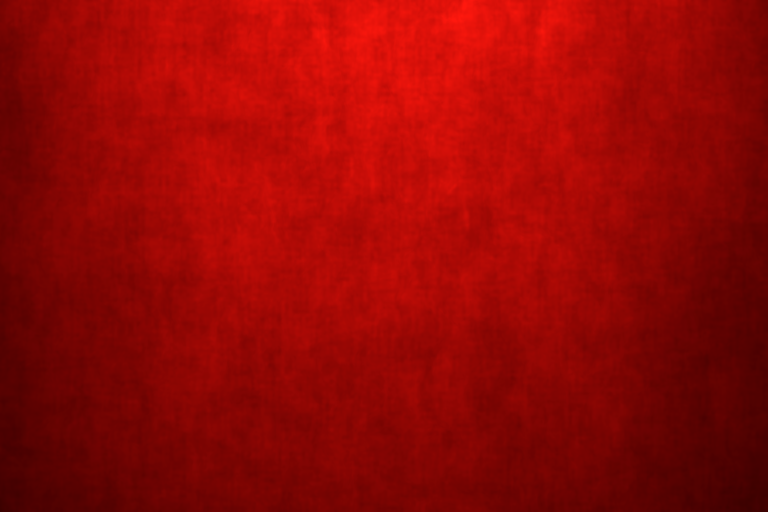
Reproduce this texture procedurally as a Shadertoy shader.

```glsl
// Worn crimson plaster: a tall glow falling from the top centre into dark edges,
// stained by soft elongated blots and textured with layered value noise:
// cloudy mottling, vertical runs, a fine woven grain and faint pale scuffs.

float hash21(vec2 p) {
    vec3 q = fract(vec3(p.xyx) * 0.1031);
    q += dot(q, q.yzx + 33.33);
    return fract((q.x + q.y) * q.z);
}

float valueNoise(vec2 p) {
    vec2 cell = floor(p);
    vec2 f = fract(p);
    f = f * f * (3.0 - 2.0 * f);
    float low = mix(hash21(cell), hash21(cell + vec2(1, 0)), f.x);
    float high = mix(hash21(cell + vec2(0, 1)), hash21(cell + vec2(1, 1)), f.x);
    return mix(low, high, f.y);
}

// Fractal sum, centred on zero.
float fbm(vec2 p, int octaves, float gain) {
    float sum = 0.0, amplitude = 0.5;
    for (int i = 0; i < octaves; i++) {
        sum += amplitude * (valueNoise(p) - 0.5);
        p = mat2(1.6, 1.2, -1.2, 1.6) * p + 17.3;
        amplitude *= gain;
    }
    return sum;
}

// Vertical falloff times a horizontal vignette.
float glow(vec2 uv) {
    float fall = 0.46 + 0.58 * uv.y - 0.17 * uv.y * uv.y;
    float side = uv.x - 0.5;
    return fall * (1.0 - 1.85 * side * side);
}

float blot(vec2 uv, vec2 centre, vec2 radius) {
    vec2 d = (uv - centre) / radius;
    return exp(-dot(d, d));
}

// Signed stains: positive lightens, negative darkens.
float stains(vec2 uv) {
    float s = 0.0;
    s -= 0.13 * blot(uv, vec2(0.815, 0.84), vec2(0.025, 0.13));
    s -= 0.10 * blot(uv, vec2(0.31, 0.74), vec2(0.06, 0.05));
    s -= 0.13 * blot(uv, vec2(0.645, 0.27), vec2(0.025, 0.16));
    s -= 0.09 * blot(uv, vec2(0.56, 0.33), vec2(0.06, 0.05));
    s -= 0.09 * blot(uv, vec2(0.61, 0.56), vec2(0.025, 0.06));
    s -= 0.08 * blot(uv, vec2(0.19, 0.45), vec2(0.015, 0.12));
    s -= 0.09 * blot(uv, vec2(0.90, 0.30), vec2(0.09, 0.30));
    s -= 0.09 * blot(uv, vec2(0.02, 0.76), vec2(0.06, 0.15));
    s += 0.07 * blot(uv, vec2(0.52, 0.94), vec2(0.13, 0.16));
    s += 0.06 * blot(uv, vec2(0.33, 0.62), vec2(0.05, 0.08));
    s += 0.08 * blot(uv, vec2(0.715, 0.95), vec2(0.012, 0.10));
    s += 0.06 * blot(uv, vec2(0.49, 0.40), vec2(0.06, 0.08));
    return s;
}

// A thin tapered mark, leaning by the given slope.
float scuff(vec2 uv, vec2 centre, vec2 radius, float slope) {
    vec2 d = uv - centre;
    d.x -= slope * d.y;
    return blot(d, vec2(0.0), radius);
}

// Fine threads in both directions plus irregular specks.
float weave(vec2 p) {
    float warp = valueNoise(p * vec2(150.0, 28.0)) - 0.5;
    float weft = valueNoise(p * vec2(34.0, 130.0) + 51.0) - 0.5;
    return 0.55 * warp + 0.45 * weft + 0.5 * (valueNoise(p * 125.0 + 9.0) - 0.5);
}

vec3 crimson(float tone) {
    return vec3(tone, 0.095 * pow(tone, 2.4), 0.055 * pow(tone, 2.5));
}

void mainImage(out vec4 fragColor, in vec2 fragCoord) {
    vec2 uv = fragCoord / iResolution.xy;
    vec2 p = fragCoord / iResolution.y;

    // Roughen the stain outlines.
    vec2 warp = vec2(fbm(p * 14.0, 4, 0.55), fbm(p * 14.0 + 40.0, 4, 0.55));
    float tone = glow(uv) * (1.0 + stains(uv + 0.05 * warp));

    // Mottling from broad clouds down to small patches.
    float clouds = fbm(p * 5.0 + 3.0, 4, 0.55);
    float patches = fbm(p * 24.0 + warp, 4, 0.65);
    float runs = fbm(p * vec2(32.0, 4.5) + 1.5 * warp, 4, 0.6);
    tone *= 1.0 + 0.16 * clouds + 0.20 * patches + 0.15 * runs + 0.11 * weave(p);

    // Pale scuffs, broken up by noise.
    vec2 rough = uv + 0.012 * warp;
    float marks = scuff(rough, vec2(0.589, 0.632), vec2(0.003, 0.012), 0.5)
                + scuff(rough, vec2(0.605, 0.575), vec2(0.003, 0.025), -0.1)
                + scuff(rough, vec2(0.311, 0.548), vec2(0.003, 0.014), -0.2)
                + scuff(rough, vec2(0.285, 0.645), vec2(0.007, 0.010), -0.4);
    tone += 0.11 * marks * valueNoise(p * 70.0);

    fragColor = vec4(crimson(clamp(tone, 0.0, 1.0)), 1.0);
}
```
